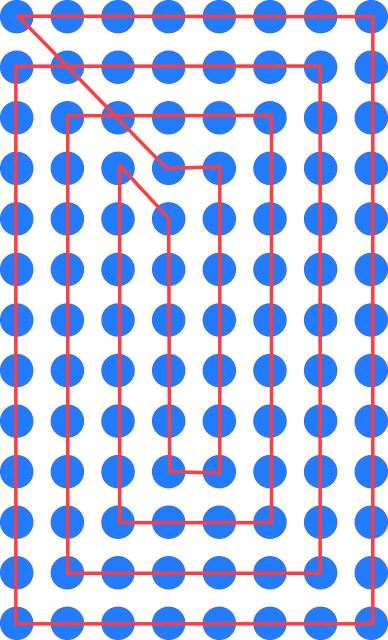
Give the GLSL for this pattern, as a Shadertoy shader.

```glsl
// A grid of blue dots threaded by one closed red line that spirals inward and back.

// Distance from p to the segment a-b
float segment(vec2 p, vec2 a, vec2 b) {
    vec2 ap = p - a, ab = b - a;
    return length(ap - ab * clamp(dot(ap, ab) / dot(ab, ab), 0.0, 1.0));
}

// Draws from the pen to the target, then moves the pen there
void lineTo(vec2 p, inout vec2 pen, vec2 target, inout float d) {
    d = min(d, segment(p, pen, target));
    pen = target;
}

// Distance to the thread, with slightly hand-placed corners
float thread(vec2 p) {
    vec2 start = vec2(0.03, -0.01);
    vec2 pen = start;
    float d = 1e3;

    // Three rings, each one cell further in
    for (int i = 0; i < 3; i++) {
        float k = float(i);
        float left = 1.025 * k - 0.017;
        float right = 7.03 - k - 0.04 * mod(k, 2.0);
        float top = 0.977 * k;
        float bottom = 12.01 - k;
        lineTo(p, pen, vec2(right, top), d);
        lineTo(p, pen, vec2(right, bottom), d);
        lineTo(p, pen, vec2(left, bottom), d);
        lineTo(p, pen, vec2(left, 0.98 * (k + 1.0)), d);
    }

    // Inner hairpin and the diagonal back to the start
    lineTo(p, pen, vec2(3.0, 3.99), d);
    lineTo(p, pen, vec2(3.02, 9.0), d);
    lineTo(p, pen, vec2(4.01, 9.03), d);
    lineTo(p, pen, vec2(4.01, 2.97), d);
    lineTo(p, pen, vec2(2.955, 3.0), d);
    lineTo(p, pen, start, d);
    return d;
}

// Antialiased coverage of a signed distance
float coverage(float d, float pixel) {
    return clamp(0.5 - d / pixel, 0.0, 1.0);
}

void mainImage(out vec4 fragColor, in vec2 fragCoord) {
    // Grid units: columns 0..7 rightward, rows 0..12 downward
    vec2 uv = fragCoord / iResolution.xy;
    vec2 p = vec2(uv.x, 1.0 - uv.y) * vec2(7.66, 12.66) - 0.33;
    float pixel = 7.66 / iResolution.x;

    // Dots with a thin violet rim
    vec2 cell = clamp(floor(p + 0.5), vec2(0.0), vec2(7.0, 12.0));
    float dot_ = length(p - cell) - 0.33;
    vec3 color = mix(vec3(1.0), vec3(0.27, 0.36, 0.96), coverage(dot_, pixel));
    color = mix(color, vec3(0.125, 0.49, 1.0), coverage(dot_ + 0.012, pixel));

    // Thread on top
    color = mix(color, vec3(1.0, 0.235, 0.255), coverage(thread(p) - 0.035, pixel));
    fragColor = vec4(color, 1.0);
}
```
